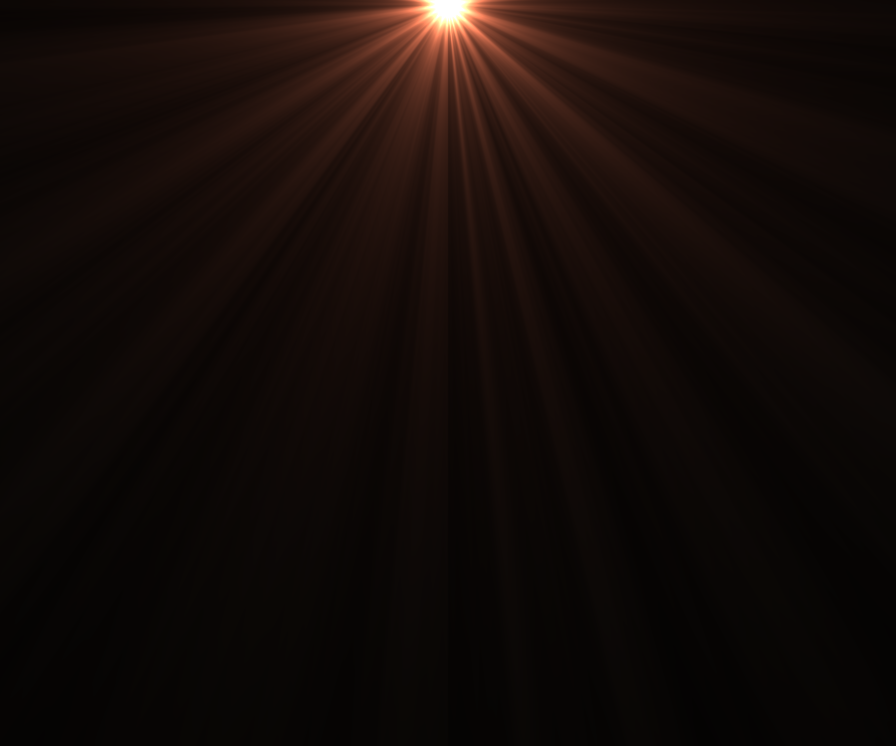
This background is drawn by a Shadertoy shader. Its source:

```glsl
const vec2  SOURCE = vec2(0.5, 0.994);
const vec3  NEAR_TINT = vec3(1.0, 0.52, 0.37);
const vec3  FAR_TINT = vec3(1.0, 0.72, 0.56);
const vec3  CORE_COLOR = vec3(1.0, 0.85, 0.55);
const float CORE_RADIUS = 0.025;
const float GLOW_STRENGTH = 0.040;
const float GLOW_DECAY = 0.35;
const float LEFT_SPACING = 0.353;
const float RIGHT_SPACING = 0.199;
const float RIGHT_PHASE = 0.57;
const float BEAM_CONTRAST = 0.42;
const float FINE_CONTRAST = 0.62;
const float FINE_FREQUENCY = 13.0;
const int   FINE_OCTAVES = 4;
const float TAU = 6.2831853;

float hash(float n) {
    return fract(sin(n * 127.1 + 3.7) * 4375.85);
}

float noise(float x) {
    float cell = floor(x);
    float t = fract(x);
    return mix(hash(cell), hash(cell + 1.0), t * t * (3.0 - 2.0 * t));
}

// Rounded peaks at whole phases, with broad dark gaps
float beamPeak(float phase) {
    return pow(0.5 + 0.5 * cos(TAU * phase), 2.0);
}

// Broad beams, spaced evenly on the left and widening on the right
float broadBeams(float angle, float side) {
    float left = beamPeak(angle / LEFT_SPACING);
    float spread = sqrt(max(angle, 0.0)) / RIGHT_SPACING;
    float right = beamPeak(spread - RIGHT_PHASE);
    right *= smoothstep(0.02, 0.12, angle);
    return mix(left, right, side) - 0.36;
}

// Thin streaks, each octave fading where it is finer than a pixel
float fineRays(float angle, float radius, float pixel) {
    float sum = 0.0;
    float weight = 0.5;
    float frequency = FINE_FREQUENCY;
    for (int i = 0; i < FINE_OCTAVES; i++) {
        float visible = smoothstep(0.7, 2.5, radius / (frequency * pixel));
        float streak = noise(angle * frequency + 40.0 + 17.0 * float(i));
        sum += weight * visible * (streak - 0.5);
        weight *= 0.72;
        frequency *= 2.1;
    }
    return sum;
}

void mainImage(out vec4 fragColor, in vec2 fragCoord) {
    float pixel = 1.0 / iResolution.y;
    vec2 offset = (fragCoord - SOURCE * iResolution.xy) * pixel;
    float radius = length(offset);
    float angle = atan(offset.x, -offset.y);
    float side = smoothstep(-pixel, pixel, offset.x);

    // Glow falling off from the source
    float glow = GLOW_STRENGTH / (radius + 0.002) * exp(-GLOW_DECAY * radius);
    vec3 tint = mix(NEAR_TINT, FAR_TINT, smoothstep(0.35, 1.05, radius));

    // Light shafts
    float rays = 1.0 + BEAM_CONTRAST * broadBeams(angle, side);
    rays += FINE_CONTRAST * fineRays(angle, radius, pixel);
    vec3 color = tint * glow * max(rays, 0.0);

    // Hot core
    color += CORE_COLOR * exp(-pow(radius / CORE_RADIUS, 2.0));
    fragColor = vec4(clamp(color, 0.0, 1.0), 1.0);
}
```
